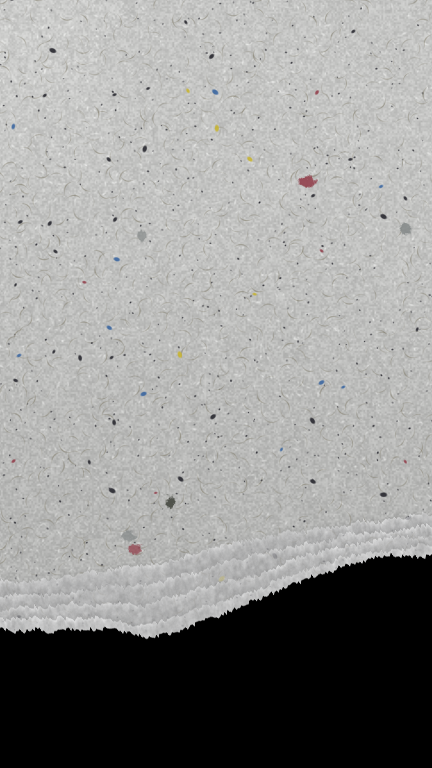
A WebGL 2 fragment shader for this texture:

```glsl
#version 300 es
precision highp float;

uniform vec2 u_resolution;
out vec4 fragColor;

const vec3 PAPER_TOP = vec3(0.768, 0.770, 0.764);
const vec3 PAPER_LOW = vec3(0.708, 0.710, 0.704);
const vec3 INK = vec3(0.12, 0.12, 0.15);
const vec3 RED = vec3(0.56, 0.22, 0.27);
const vec3 BLUE = vec3(0.20, 0.38, 0.62);
const vec3 YELLOW = vec3(0.78, 0.70, 0.16);
const vec3 FIBRE = vec3(0.50, 0.48, 0.41);
const vec3 SMUDGE = vec3(0.48, 0.50, 0.50);
const vec3 DARK_SMUDGE = vec3(0.27, 0.28, 0.25);
const float ASPECT = 0.5625;
const float GRAIN = 0.10;
const float CREST_LIGHT = 0.15;
const int LAYERS = 4;

float hash(vec2 p) {
    vec3 q = fract(vec3(p.xyx) * 0.1031);
    q += dot(q, q.yzx + 33.33);
    return fract((q.x + q.y) * q.z);
}

float noise(vec2 p) {
    vec2 i = floor(p), f = fract(p);
    f = f * f * (3.0 - 2.0 * f);
    return mix(mix(hash(i), hash(i + vec2(1, 0)), f.x),
               mix(hash(i + vec2(0, 1)), hash(i + vec2(1, 1)), f.x), f.y);
}

float fbm(vec2 p) {
    float sum = 0.0, gain = 0.5;
    for (int i = 0; i < 4; i++) {
        sum += gain * noise(p);
        p = p * 2.03 + 17.1;
        gain *= 0.5;
    }
    return sum;
}

// One bent, turned fleck per cell: x is coverage, y a random tone
vec2 scatter(vec2 p, float cell, float share, vec2 halfSize, float bend, float seed) {
    vec2 id = floor(p / cell) + seed;
    vec2 centre = 0.25 + 0.5 * vec2(hash(id + 3.7), hash(id + 41.3));
    vec2 q = (fract(p / cell) - centre) * cell;
    float turn = 6.2832 * hash(id + 71.9);
    q = mat2(cos(turn), -sin(turn), sin(turn), cos(turn)) * q;
    q.y += bend * q.x * q.x;
    vec2 size = halfSize * mix(0.45, 1.0, hash(id + 13.1));
    float d = (length(q / size) - 1.0) * size.y;
    float px = 0.8 / u_resolution.y;
    float mask = 1.0 - smoothstep(-px, px, d);
    return vec2(mask * step(hash(id), share), hash(id + 97.3));
}

// Ragged soft patch of pigment
float stain(vec2 p, vec2 centre, vec2 radius) {
    float d = length((p - centre) / radius) + 1.3 * (fbm(p * 230.0) - 0.47);
    return 1.0 - smoothstep(0.65, 1.15, d);
}

float lowerTear(float u) {
    float dip = (u - 0.345) / 0.06;
    return mix(0.180, 0.277, smoothstep(0.33, 0.95, u)) - 0.011 * exp(-dip * dip);
}

float upperTear(float u) {
    return 0.241 + 0.0885 * u - 0.006 * sin(6.2832 * u);
}

// Jagged outline with fine hairs
float fray(vec2 p, float seed) {
    float lumps = 0.012 * (fbm(vec2(p.x * 42.0, seed)) - 0.47);
    float hairs = noise(vec2(p.x * 420.0 + p.y * 90.0, seed + 9.0)) - 0.5;
    return lumps + 0.006 * hairs;
}

void main() {
    vec2 p = gl_FragCoord.xy / u_resolution.y;
    float u = gl_FragCoord.x / u_resolution.x;
    p.x = u * ASPECT;
    float px = 1.0 / u_resolution.y;

    // Paper ground with grain and a pale upper left corner
    vec3 col = mix(PAPER_LOW, PAPER_TOP, smoothstep(0.2, 0.85, p.y));
    float corner = (1.0 - smoothstep(0.08, 0.2, p.x)) * smoothstep(0.72, 0.95, p.y);
    col += corner * (0.025 + 0.08 * (fbm(p * 110.0) - 0.47));
    col += GRAIN * (noise(p * 430.0) - 0.5) + 0.05 * (fbm(p * vec2(150.0, 80.0)) - 0.47);

    // Scattered fibres, pale chips and specks
    for (int i = 0; i < 3; i++) {
        float seed = 31.0 * float(i) + 5.0;
        vec2 shift = vec2(0.0071, 0.0113) * float(i);
        vec2 fibre = scatter(p + shift, 0.026, 0.5, vec2(0.0064, 0.0008), 45.0, seed);
        col = mix(col, FIBRE, fibre.x * mix(0.2, 0.65, fibre.y));
        vec2 chip = scatter(p + shift, 0.012, 0.4, vec2(0.0026, 0.0012), 0.0, seed + 200.0);
        col += 0.10 * chip.x * chip.y;
        vec2 dust = scatter(p + shift, 0.021, 0.22, vec2(0.0014, 0.0011), 0.0, seed + 400.0);
        col = mix(col, INK, dust.x * mix(0.35, 0.9, dust.y));
    }
    vec2 speck = scatter(p, 0.043, 0.24, vec2(0.0046, 0.0029), 0.0, 611.0);
    vec3 tint = speck.y < 0.55 ? INK : speck.y < 0.7 ? RED : speck.y < 0.85 ? BLUE : YELLOW;
    col = mix(col, tint, speck.x * 0.85);

    // Larger pigment stains
    col = mix(col, RED, 0.85 * stain(p, vec2(0.400, 0.764), vec2(0.011, 0.007)));
    col = mix(col, RED, 0.70 * stain(p, vec2(0.176, 0.284), vec2(0.009, 0.008)));
    col = mix(col, DARK_SMUDGE, 0.9 * stain(p, vec2(0.222, 0.346), vec2(0.006, 0.010)));
    col = mix(col, SMUDGE, 0.75 * stain(p, vec2(0.528, 0.702), vec2(0.007, 0.008)));
    col = mix(col, SMUDGE, 0.60 * stain(p, vec2(0.185, 0.693), vec2(0.005, 0.008)));
    col = mix(col, SMUDGE, 0.60 * stain(p, vec2(0.167, 0.302), vec2(0.010, 0.007)));

    // Torn layers: bright frayed crests fading into grey pulp
    float low = lowerTear(u), high = upperTear(u);
    float band = 1.0 - smoothstep(-0.002, 0.002, p.y - high - fray(p, 3.0));
    float pulp = fbm(p * vec2(170.0, 130.0)) - 0.47;
    col = mix(col, vec3(0.685, 0.686, 0.69) + 0.25 * pulp, 0.7 * band);
    for (int i = 0; i < LAYERS; i++) {
        float level = 1.0 - 0.27 * float(i);
        float seed = 3.0 + 23.0 * float(i);
        float d = p.y - mix(low, high, level) - fray(p, seed);
        float below = 1.0 - smoothstep(-px, px, d);
        float strength = mix(0.45, 1.0, noise(vec2(p.x * 25.0, seed)));
        col += CREST_LIGHT * strength * below * exp(min(d, 0.0) / 0.006);
        col -= 0.07 * strength * (1.0 - below) * exp(-max(d, 0.0) / 0.003);
    }

    // Pale lip and black void under the lower tear
    float rim = p.y - low - fray(p, 151.0);
    col += 0.07 * exp(-max(rim, 0.0) / 0.005);
    col *= smoothstep(-px, px, rim);
    fragColor = vec4(clamp(col, 0.0, 1.0), 1.0);
}
```
